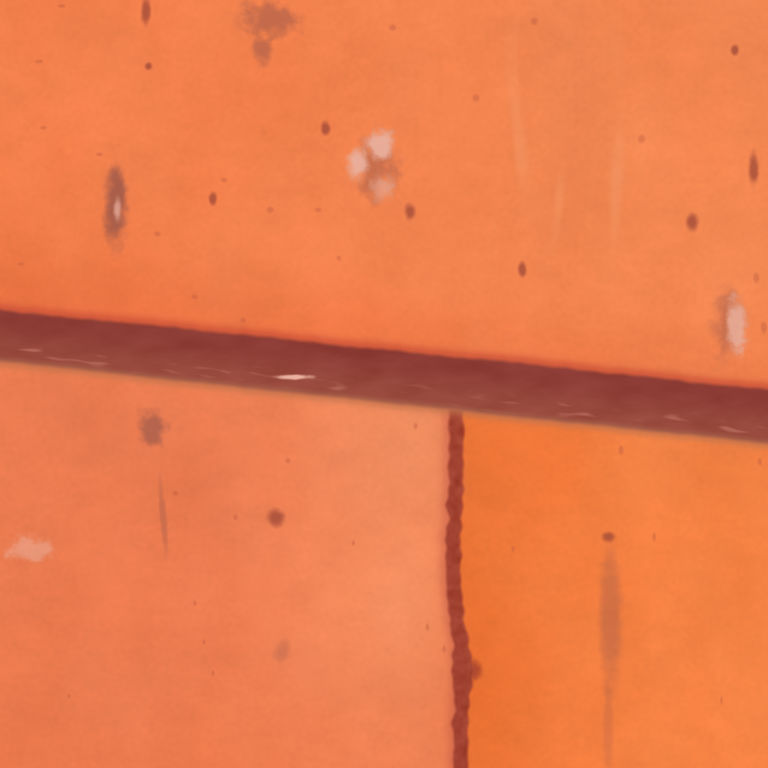
Give the GLSL for this texture, as a WebGL 2 fragment shader.

```glsl
#version 300 es
precision highp float;
// Weathered orange painted slabs split by a slanted dark groove and a ragged vertical joint.

uniform vec2 u_resolution;
out vec4 fragColor;

vec2 gradientAt(vec2 cell) {
  vec2 h = vec2(dot(cell, vec2(127.1, 311.7)), dot(cell, vec2(269.5, 183.3)));
  return fract(sin(h) * 43758.545) * 2.0 - 1.0;
}

// Gradient noise, roughly -0.7 to 0.7
float noise(vec2 p) {
  vec2 i = floor(p), f = fract(p);
  vec2 w = f * f * f * (f * (f * 6.0 - 15.0) + 10.0);
  vec2 e = vec2(1, 0);
  float low = mix(dot(gradientAt(i), f), dot(gradientAt(i + e.xy), f - e.xy), w.x);
  float high = mix(dot(gradientAt(i + e.yx), f - e.yx), dot(gradientAt(i + e.xx), f - e.xx), w.x);
  return mix(low, high, w.y);
}

float fbm(vec2 p) {
  float sum = 0.0, amp = 0.6;
  for (int k = 0; k < 4; k++) {
    sum += amp * noise(p);
    p = mat2(1.6, 1.2, -1.2, 1.6) * p + 7.3;
    amp *= 0.5;
  }
  return sum;
}

// Soft ellipse with a broken outline
float stain(vec2 p, vec2 centre, vec2 radius, float rough) {
  float d = length((p - centre) / radius) + rough * fbm(p * 55.0);
  return 1.0 - smoothstep(0.35, 1.2, d);
}

// Slim bump along one axis
float bump(float x, float centre, float width) {
  float t = (x - centre) / width;
  return exp(-t * t);
}

void main() {
  vec2 uv = gl_FragCoord.xy / u_resolution;
  float soft = max(0.0035, 1.0 / u_resolution.y);

  // Groove edges and joint centre line
  float wobble = 0.003 * noise(uv.xx * vec2(13.0, 5.0)) + 0.0018 * noise(vec2(uv.x * 55.0, 2.0));
  float grooveTop = 0.597 - 0.104 * uv.x + wobble;
  float grooveBottom = 0.529 - 0.107 * uv.x - 0.6 * wobble;
  float jointX = 0.594 - 0.004 * bump(uv.y, 0.27, 0.07) + 0.009 * bump(uv.y, 0.125, 0.06)
    + 0.006 * smoothstep(0.12, 0.0, uv.y) + 0.003 * noise(vec2(3.0, uv.y * 45.0));
  float fromJoint = uv.x - jointX;
  float below = 1.0 - smoothstep(-soft, soft, uv.y - grooveBottom);

  // Three painted slabs
  vec3 upper = mix(vec3(0.95, 0.50, 0.30), vec3(0.95, 0.54, 0.33), smoothstep(0.1, 0.9, uv.x) * 0.7);
  upper = mix(upper, vec3(0.91, 0.43, 0.25), 0.65 * bump(uv.y, grooveTop + 0.01, 0.065) * (1.0 - 0.5 * uv.x));
  vec3 lowerLeft = mix(vec3(0.925, 0.485, 0.315), vec3(0.95, 0.55, 0.37), bump(uv.x, 0.53, 0.16));
  lowerLeft = mix(lowerLeft, vec3(0.93, 0.47, 0.29), smoothstep(0.25, 0.0, uv.y) * 0.5);
  vec3 lowerRight = mix(vec3(0.93, 0.46, 0.22), vec3(0.96, 0.51, 0.27), smoothstep(0.6, 0.9, uv.x));
  vec3 lower = mix(lowerLeft, lowerRight, smoothstep(-0.006, 0.006, fromJoint));
  vec3 col = mix(upper, lower, below);

  // Mottling, fine brushing and pale runs
  col *= 1.0 + 0.07 * fbm(uv * 6.0) + 0.045 * fbm(uv * vec2(24.0, 38.0)) + 0.025 * noise(uv * 130.0);
  col += vec3(0.02, 0.04, 0.045) * fbm(uv * vec2(9.0, 5.0) + 20.0);
  float runs = smoothstep(0.05, 0.5, noise(uv * vec2(38.0, 7.0) + 4.0));
  col = mix(col, vec3(0.96, 0.62, 0.43), 0.5 * runs * stain(uv, vec2(0.74, 0.78), vec2(0.11, 0.25), 0.3));

  // Scattered faint flecks
  for (int k = 0; k < 36; k++) {
    vec2 h = gradientAt(vec2(float(k), 9.0));
    vec2 size = vec2(0.004, 0.005) * (1.0 + 0.5 * h.yx);
    col = mix(col, vec3(0.74, 0.36, 0.25), 0.4 * stain(uv, 0.5 + 0.5 * h, size, 0.7));
  }

  // Bold specks: centre, half width, half height
  vec4 specks[11] = vec4[11](
    vec4(0.193, 0.914, 0.006, 0.006), vec4(0.190, 0.985, 0.007, 0.020),
    vec4(0.277, 0.741, 0.006, 0.009), vec4(0.424, 0.833, 0.007, 0.010),
    vec4(0.534, 0.724, 0.008, 0.012), vec4(0.680, 0.650, 0.006, 0.012),
    vec4(0.957, 0.935, 0.006, 0.008), vec4(0.981, 0.781, 0.007, 0.024),
    vec4(0.901, 0.711, 0.009, 0.014), vec4(0.359, 0.326, 0.013, 0.013),
    vec4(0.792, 0.301, 0.010, 0.008));
  for (int k = 0; k < 11; k++)
    col = mix(col, vec3(0.60, 0.27, 0.21), 0.7 * stain(uv, specks[k].xy, specks[k].zw, 0.5));

  // Smudges, cracks and grey streaks
  vec3 grime = vec3(0.60, 0.34, 0.29);
  col = mix(col, grime, 0.5 * stain(uv, vec2(0.350, 0.975), vec2(0.042, 0.026), 1.1));
  col = mix(col, grime, 0.5 * stain(uv, vec2(0.341, 0.935), vec2(0.014, 0.022), 0.8));
  col = mix(col, grime, 0.8 * stain(uv, vec2(0.151, 0.732), vec2(0.016, 0.062), 0.7));
  col = mix(col, grime, 0.65 * stain(uv, vec2(0.198, 0.443), vec2(0.019, 0.026), 1.0));
  col = mix(col, grime, 0.35 * stain(uv, vec2(0.213 - 0.08 * (uv.y - 0.32), 0.325), vec2(0.005, 0.055), 0.5));
  col = mix(col, grime, 0.3 * stain(uv, vec2(0.368, 0.151), vec2(0.012, 0.016), 0.8));
  col = mix(col, grime, 0.36 * stain(uv, vec2(0.795, 0.195), vec2(0.017, 0.105), 0.5));
  col = mix(col, grime, 0.2 * stain(uv, vec2(0.792, 0.050), vec2(0.008, 0.070), 0.4));
  col = mix(col, grime, 0.45 * stain(uv, vec2(0.950, 0.580), vec2(0.024, 0.050), 0.8));

  // Chipped pale patches
  vec3 chip = vec3(0.92, 0.70, 0.63);
  col = mix(col, grime, 0.45 * stain(uv, vec2(0.490, 0.785), vec2(0.031, 0.050), 1.0));
  col = mix(col, chip, 0.9 * stain(uv, vec2(0.495, 0.812), vec2(0.022, 0.023), 0.9));
  col = mix(col, chip, 0.9 * stain(uv, vec2(0.466, 0.787), vec2(0.015, 0.024), 0.8));
  col = mix(col, chip, 0.55 * stain(uv, vec2(0.499, 0.757), vec2(0.015, 0.020), 1.2));
  col = mix(col, chip, 0.8 * stain(uv, vec2(0.960, 0.573), vec2(0.015, 0.042), 1.1));
  col = mix(col, chip, 0.7 * stain(uv, vec2(0.153, 0.727), vec2(0.006, 0.017), 0.5));
  col = mix(col, chip, 0.5 * stain(uv, vec2(0.040, 0.285), vec2(0.030, 0.020), 1.3));

  // Ragged joint with a knot and a soft shadow on its left
  float knot = stain(uv, vec2(0.613, 0.128), vec2(0.016, 0.016), 0.5);
  float jointHalf = 0.0095 + 0.004 * bump(uv.y, 0.13, 0.03) + 0.005 * noise(vec2(uv.y * 60.0, 8.0));
  float joint = max(1.0 - smoothstep(-0.003, 0.003, abs(fromJoint) - jointHalf), 0.8 * knot);
  col = mix(col, vec3(0.78, 0.37, 0.28), 0.5 * below * bump(fromJoint, -0.010, 0.009));
  vec3 jointCol = vec3(0.62, 0.25, 0.19) + 0.12 * fbm(uv * 65.0);
  col = mix(col, jointCol, joint * below * 0.95);

  // Groove with reddish upper rim, dusty lower rim and worn scratches
  float depth = (grooveTop - uv.y) / (grooveTop - grooveBottom);
  vec3 grooveCol = mix(vec3(0.55, 0.235, 0.205), vec3(0.60, 0.29, 0.24), smoothstep(0.1, 0.9, depth));
  grooveCol += 0.06 * fbm(uv * vec2(18.0, 45.0));
  float worn = smoothstep(0.12, 0.5, noise(vec2(uv.x * 28.0, depth * 9.0)));
  grooveCol = mix(grooveCol, vec3(0.78, 0.50, 0.43), 0.6 * worn * bump(depth, 0.76, 0.14));
  grooveCol = mix(grooveCol, chip, stain(uv, vec2(0.383, 0.509), vec2(0.026, 0.004), 0.7));
  grooveCol = mix(grooveCol, vec3(0.66, 0.40, 0.30), 0.7 * smoothstep(0.86, 1.0, depth));
  col = mix(col, vec3(0.80, 0.32, 0.22), 0.75 * bump(uv.y, grooveTop + 0.002, 0.008));
  col = mix(col, vec3(0.76, 0.45, 0.30), 0.6 * bump(uv.y, grooveBottom - 0.002, 0.006));
  float groove = smoothstep(-soft, soft, grooveTop - uv.y) * smoothstep(-soft, soft, uv.y - grooveBottom);
  fragColor = vec4(mix(col, grooveCol, groove), 1.0);
}
```
